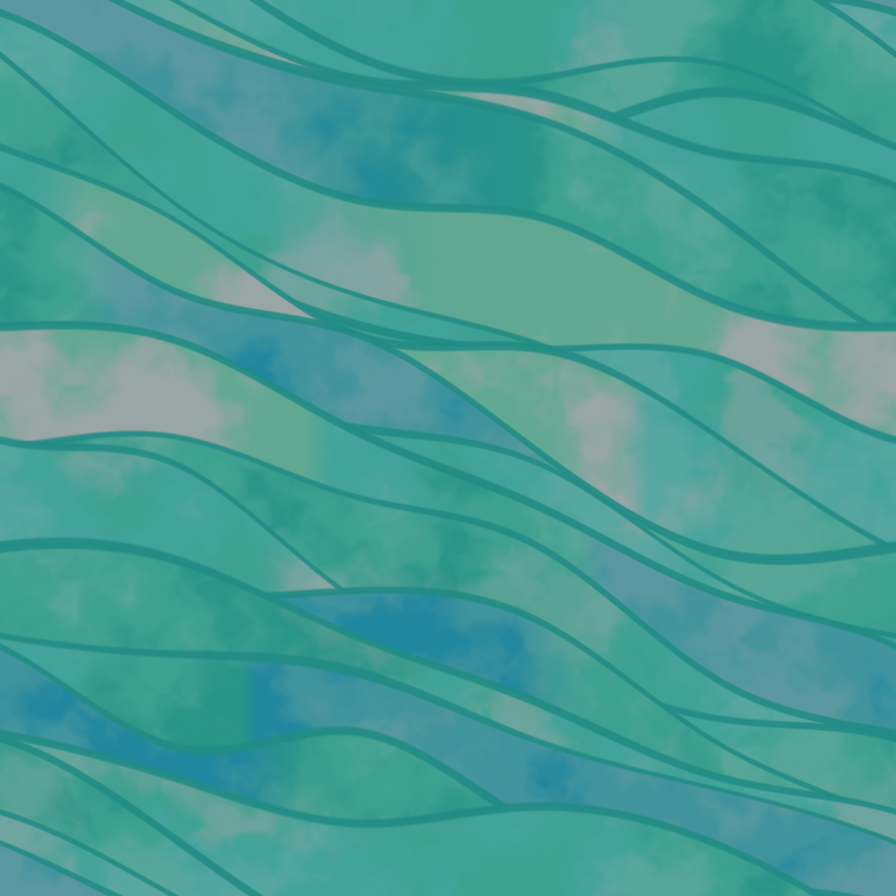
A three.js fragment shader for this pattern:

```glsl
// Overlapping watercolour waves: descending spline strands are painted from top
// to bottom, each covering the one above, with a dark teal contour on its crest.
// Strands and pigment noise both wrap, so the square tiles seamlessly.
varying vec2 vUv;

const float TAU = 6.2831853;
const float STRANDS = 18.0;  // strands stacked in one tile
const float DROP = 6.0;      // strands descended while crossing the tile
const float EDGE = 0.0016;   // softness of edges

const vec3 CONTOUR = vec3(0.13, 0.548, 0.518);
const vec3 DEEP_GREEN = vec3(0.16, 0.585, 0.53);
const vec3 SEA_GREEN = vec3(0.24, 0.63, 0.565);
const vec3 MIST_GREEN = vec3(0.34, 0.655, 0.60);
const vec3 TEAL = vec3(0.255, 0.64, 0.60);
const vec3 MIST_TEAL = vec3(0.34, 0.655, 0.63);
const vec3 DEEP_BLUE = vec3(0.125, 0.53, 0.62);
const vec3 SLATE = vec3(0.25, 0.58, 0.615);
const vec3 SAGE = vec3(0.38, 0.66, 0.575);
const vec3 BLUSH = vec3(0.60, 0.65, 0.65);

float hash(vec2 p) {
  return fract(sin(dot(p, vec2(127.1, 311.7))) * 43758.5453);
}

float wrap(float v, float period) {
  return floor(mod(v + 0.5, period));
}

// Value noise repeating after a whole number of cells.
float noise(vec2 uv, float cells, float seed) {
  vec2 p = uv * cells;
  vec2 i = floor(p);
  vec2 f = p - i;
  f = f * f * (3.0 - 2.0 * f);
  vec2 a = mod(i + 0.5, cells) - 0.5 + seed;
  vec2 b = mod(i + 1.5, cells) - 0.5 + seed;
  return mix(mix(hash(a), hash(vec2(b.x, a.y)), f.x),
             mix(hash(vec2(a.x, b.y)), hash(b), f.x), f.y);
}

float fbm(vec2 uv, float cells, float seed) {
  float sum = 0.0;
  float weight = 0.5;
  for (int o = 0; o < 5; o++) {
    sum += weight * noise(uv, cells, seed);
    cells *= 2.0;
    seed += 17.0;
    weight *= 0.58;
  }
  return sum / 1.112;
}

// Knot in -1..1: a golden-ratio sequence over the strands, fully random at jitter 1.
// A strand leaving on the right re-enters DROP places lower in the order.
float knot(float strand, float col, float cols, float jitter, float seed) {
  float turns = floor((col + 0.5) / cols);
  vec2 key = vec2(wrap(strand - DROP * turns, STRANDS), wrap(col, cols));
  return 2.0 * fract(jitter * hash(key + seed) + 0.618 * key.x + 0.097 * key.y) - 1.0;
}

// Cubic B-spline through the knots of one strand.
float spline(float strand, float x, float cols, float jitter, float seed) {
  float t = x * cols;
  float c = floor(t);
  float f = t - c;
  float g = 1.0 - f;
  float f2 = f * f;
  float f3 = f2 * f;
  return (g * g * g * knot(strand, c - 1.0, cols, jitter, seed)
    + (3.0 * f3 - 6.0 * f2 + 4.0) * knot(strand, c, cols, jitter, seed)
    + (1.0 + 3.0 * f + 3.0 * f2 - 3.0 * f3) * knot(strand, c + 1.0, cols, jitter, seed)
    + f3 * knot(strand, c + 2.0, cols, jitter, seed)) / 6.0;
}

// Three-step pigment ramp from dense to diluted.
vec3 pigment(vec3 dense, vec3 body, vec3 thin, float n) {
  vec3 c = mix(dense, body, smoothstep(0.1, 0.48, n));
  return mix(c, thin, smoothstep(0.5, 0.9, n));
}

void main() {
  // Mottled washes with feathered blooms.
  vec2 feather = vec2(noise(vUv, 64.0, 3.0), noise(vUv, 64.0, 9.0)) - 0.5;
  vec2 uv = vUv + 0.016 * feather;
  float n = 0.5 + 2.1 * (fbm(uv, 7.0, 21.0) - 0.5);
  float bloom = 0.5 + 2.1 * (fbm(uv, 6.0, 63.0) - 0.5);
  vec3 green = pigment(DEEP_GREEN, SEA_GREEN, MIST_GREEN, n);
  vec3 teal = pigment(SEA_GREEN, TEAL, MIST_TEAL, n);
  vec3 blue = pigment(DEEP_BLUE, SLATE, mix(SLATE, BLUSH, 0.3), n + 0.12);
  vec3 pale = mix(SAGE, BLUSH, smoothstep(0.2, 0.7, bloom));
  green = mix(green, BLUSH, 0.3 * smoothstep(0.7, 1.0, bloom));
  teal = mix(teal, BLUSH, 0.5 * smoothstep(0.62, 0.95, bloom));

  // Strands from the highest possible down to the lowest possible.
  vec2 p = vUv;
  p.y += 0.02 * sin(TAU * (vUv.x + vUv.y));
  float nearest = floor(p.y * STRANDS + p.x * DROP);
  vec3 color = green;
  for (int j = 0; j < 6; j++) {
    float s = nearest + 3.0 - float(j);
    float crest = (s - DROP * p.x) / STRANDS + 0.1 * spline(s, p.x, 5.0, 1.0, 5.0);
    float depth = (crest - p.y) * 0.92;
    float tone = spline(s, p.x, 3.0, 0.25, 41.0);
    vec3 wash = mix(green, teal, smoothstep(0.02, 0.2, tone));
    wash = mix(wash, blue, smoothstep(0.48, 0.58, -tone));
    wash = mix(wash, pale, smoothstep(0.42, 0.54, tone));
    color = mix(color, wash, smoothstep(-EDGE, EDGE, depth));
    float pen = 0.0041 + 0.0018 * spline(s, p.x, 5.0, 1.0, 77.0);
    float ink = 1.0 - smoothstep(pen - EDGE, pen + EDGE, abs(depth));
    color = mix(color, CONTOUR, 0.9 * ink);
  }
  gl_FragColor = vec4(color, 1.0);
}
```
